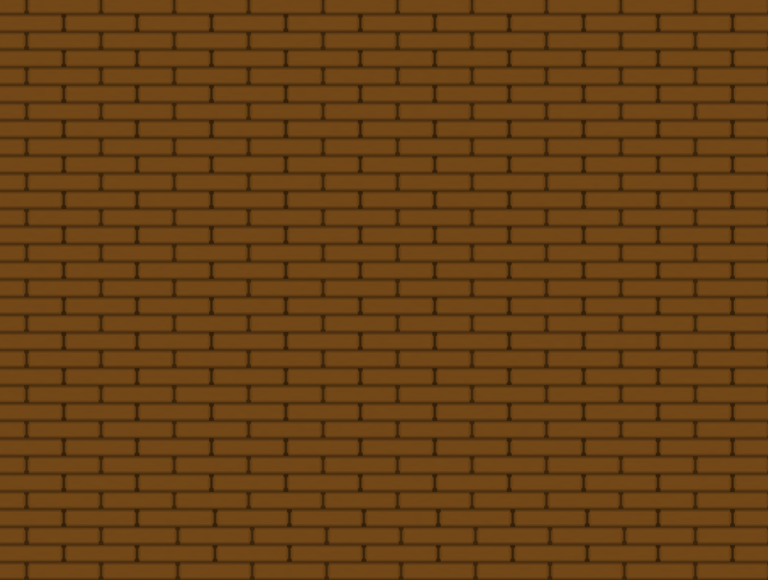
Write a Shadertoy shader that draws this pattern.

```glsl
// Brown wall of long, flat bricks in running bond, with dark soft seams.
// Seam distances are measured in row heights and layered into four tones;
// upright joints flare at both ends, and a few courses slip sideways.

#define ROWS 32.81          // courses over the canvas height
#define ROW_PHASE 0.195     // part of the top course that is cut off
#define BRICK_LENGTH 4.211  // in row heights
#define JOINT_START 1.434   // first joint of the even courses
#define BED_HALF 0.065      // half width of the level seams
#define JOINT_HALF 0.045    // half width of the upright joints
#define SOFTNESS 0.045      // edge blur
#define WEAR 0.035          // raggedness of the shaded rims
#define FACE vec3(0.45, 0.28, 0.09)
#define RIM vec3(0.39, 0.24, 0.08)
#define SEAM vec3(0.30, 0.19, 0.06)
#define DEEP vec3(0.21, 0.13, 0.03)

vec2 hashGradient(vec2 cell) {
    vec2 h = vec2(dot(cell, vec2(127.1, 311.7)), dot(cell, vec2(269.5, 183.3)));
    return 2.0 * fract(sin(h) * 43758.5) - 1.0;
}

float gradientNoise(vec2 p) {
    vec2 i = floor(p), f = fract(p);
    vec2 u = f * f * (3.0 - 2.0 * f);
    float a = dot(hashGradient(i), f);
    float b = dot(hashGradient(i + vec2(1, 0)), f - vec2(1, 0));
    float c = dot(hashGradient(i + vec2(0, 1)), f - vec2(0, 1));
    float d = dot(hashGradient(i + vec2(1, 1)), f - vec2(1, 1));
    return mix(mix(a, b, u.x), mix(c, d, u.x), u.y);
}

// Coverage of a band whose edge lies at halfWidth from its middle
float band(float dist, float halfWidth, float blur) {
    return 1.0 - smoothstep(halfWidth - blur, halfWidth + blur, dist);
}

// Sideways slip of a course: lowest courses in the middle, slight at the left
float courseSlip(float x, float row) {
    float lowMiddle = step(29.0, row) * step(8.8, x) * step(x, 36.2);
    return 0.2 * lowMiddle + 0.07 * step(x, 6.5);
}

void mainImage(out vec4 fragColor, in vec2 fragCoord) {
    // Position in row heights, counted downward from the top
    vec2 p = fragCoord / iResolution.y * ROWS;
    p.y = ROWS - p.y + ROW_PHASE;
    float row = floor(p.y);
    float odd = mod(row, 2.0);
    float blur = max(SOFTNESS, 0.6 * ROWS / iResolution.y);

    // Distances to the nearest level seam and upright joint
    float bed = 0.5 - abs(fract(p.y) - 0.5);
    float along = (p.x - JOINT_START - courseSlip(p.x, row)) / BRICK_LENGTH - 0.5 * odd;
    float joint = abs(fract(along + 0.5) - 0.5) * BRICK_LENGTH;

    // Joints widen where they meet the level seams
    float flare = 1.0 - smoothstep(0.10, 0.26, bed);
    float ragged = WEAR * gradientNoise(p * 7.0);
    float strength = mix(0.78, 1.0, odd);

    // Tones from the face down into the seams
    vec3 color = FACE * (1.0 + 0.02 * gradientNoise(p * vec2(1.5, 5.0)));
    float rim = max(band(bed, 0.145 + 0.4 * ragged, blur),
                    0.8 * band(joint, 0.20 + 2.0 * ragged, 1.6 * blur));
    color = mix(color, RIM, rim);
    float seam = max(band(bed, BED_HALF, blur),
                     strength * band(joint, JOINT_HALF + 0.04 + 0.07 * flare, blur));
    color = mix(color, SEAM, seam);
    float deep = band(joint, JOINT_HALF + 0.09 * flare, blur) * strength;
    color = mix(color, DEEP, deep);

    fragColor = vec4(color, 1.0);
}
```
